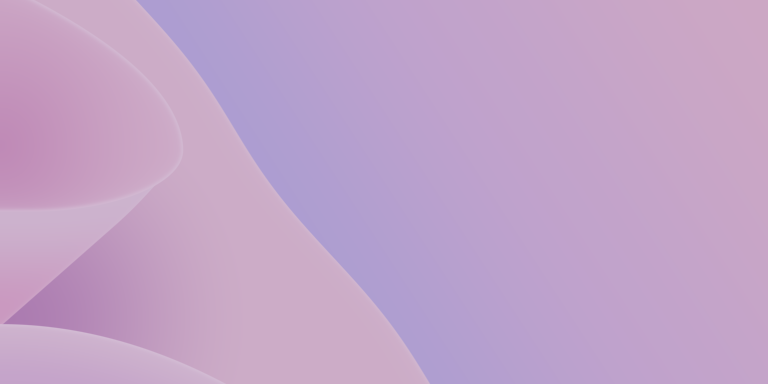
Give the GLSL for this background, as a Shadertoy shader.

```glsl
// Antialiased coverage of a shape, negative distance is inside
float cover(float d) {
    float w = 0.8 / iResolution.y;
    return 1.0 - smoothstep(-w, w, d);
}

// Thin bright line plus a soft glow just inside an edge
float rim(float d, float width) {
    float inner = max(-d, 0.0) / width;
    return 0.6 * exp(-inner * inner) + 0.4 * exp(-inner * 0.3);
}

// Large sheet: a slanted edge with a gentle S wave
float sheetDistance(vec2 p) {
    return (p.x - 1.12 + 0.766 * p.y - 0.017 * sin(9.42 * p.y)) * 0.79;
}

// Curl opening: power curve above the nose, flattened ellipse below
float curlDistance(vec2 p) {
    float h = p.y - 0.609;
    if (h > 0.0) {
        float s = h / 0.64;
        float slope = 3.0 * pow(s, 0.923);
        return (p.x - 0.477 + pow(s, 1.923)) / sqrt(1.0 + slope * slope);
    }
    vec2 radius = vec2(0.4, 0.16);
    vec2 q = vec2(max(p.x - 0.077, 0.0), h) / radius;
    float k = length(q);
    return k * (k - 1.0) / max(length(q / radius), 1e-4);
}

// Underside of the roll, bounded by a diagonal that bends into the lip
float rollDistance(vec2 p) {
    float bend = max(p.x - 0.3, 0.0);
    float line = 0.149 + 0.881 * p.x + 1.2 * bend * bend;
    return max((line - p.y) * 0.75, p.y - 0.6);
}

// Low petal: a falling parabola
float petalDistance(vec2 p) {
    float slope = 0.9 * p.x;
    return (p.y - 0.156 + 0.45 * p.x * p.x) / sqrt(1.0 + slope * slope);
}

vec3 backdrop(vec2 p) {
    float t = clamp((p.x + 0.65 * p.y - 1.05) / 1.6, 0.0, 1.0);
    vec3 color = mix(vec3(0.67, 0.615, 0.82), vec3(0.75, 0.635, 0.80), smoothstep(-0.1, 0.45, t));
    return mix(color, vec3(0.80, 0.655, 0.77), smoothstep(0.3, 1.0, t));
}

void mainImage(out vec4 fragColor, in vec2 fragCoord) {
    vec2 p = fragCoord / iResolution.xy * vec2(2.0, 1.0);
    vec3 rimColor = vec3(0.83, 0.745, 0.835);
    vec3 color = backdrop(p);

    // Sheet, shaded toward the crease
    float sheet = sheetDistance(p);
    float open = smoothstep(-0.05, 0.65, length(p - vec2(0.03, 0.17)));
    vec3 sheetColor = mix(vec3(0.67, 0.48, 0.69), vec3(0.80, 0.675, 0.78), open);
    sheetColor = mix(sheetColor, rimColor, 0.55 * rim(sheet, 0.007));
    color = mix(color, sheetColor, cover(sheet));

    // Roll, pale under the lip and pinker below
    float curl = curlDistance(p);
    float roll = rollDistance(p);
    vec3 rollColor = mix(vec3(0.80, 0.70, 0.805), vec3(0.79, 0.595, 0.75), smoothstep(0.0, 0.27, curl));
    rollColor = mix(rollColor, rimColor, 0.25 * rim(roll, 0.006));
    color = mix(color, rollColor, cover(roll));

    // Inside of the curl, deepest at the left
    float depth = length((p - vec2(0.0, 0.62)) * vec2(1.0, 0.9));
    vec3 curlColor = mix(vec3(0.745, 0.53, 0.71), vec3(0.80, 0.66, 0.775), smoothstep(-0.1, 0.48, depth));
    curlColor = mix(curlColor, rimColor, 0.75 * rim(curl, 0.008));
    color = mix(color, curlColor, cover(curl));

    // Low petal
    float petal = petalDistance(p);
    vec3 petalColor = mix(vec3(0.77, 0.64, 0.79), vec3(0.80, 0.69, 0.80), smoothstep(-0.16, 0.0, petal));
    petalColor = mix(petalColor, rimColor, 0.8 * rim(petal, 0.007));
    color = mix(color, petalColor, cover(petal));

    fragColor = vec4(color, 1.0);
}
```
